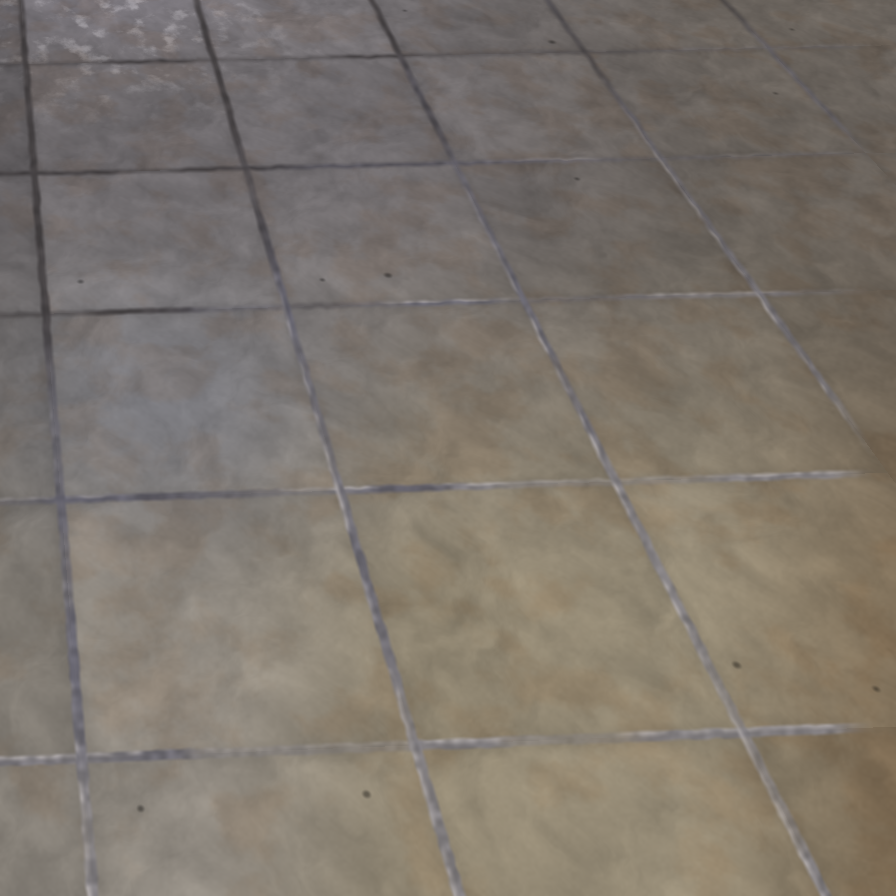
This texture is drawn by a WebGL 1 fragment shader. Its source:

```glsl
precision highp float;
uniform vec2 u_resolution;

const float HALF_GROUT = 0.0165;
const vec3 GROUT_DARK = vec3(0.26, 0.245, 0.25);
const vec3 GROUT_BLUE = vec3(0.38, 0.375, 0.42);
const vec3 GROUT_PALE = vec3(0.53, 0.515, 0.52);
const vec3 CHALK = vec3(0.65, 0.63, 0.63);

float hash(vec2 p) {
  vec3 q = fract(p.xyx * vec3(0.1031, 0.1030, 0.0973));
  q += dot(q, q.yzx + 33.33);
  return fract((q.x + q.y) * q.z);
}

float noise(vec2 p) {
  vec2 i = floor(p);
  vec2 f = fract(p);
  f = f * f * (3.0 - 2.0 * f);
  return mix(mix(hash(i), hash(i + vec2(1.0, 0.0)), f.x),
             mix(hash(i + vec2(0.0, 1.0)), hash(i + vec2(1.0)), f.x), f.y);
}

float fbm(vec2 p) {
  float sum = 0.0;
  float gain = 0.5;
  for (int i = 0; i < 5; i++) {
    sum += gain * noise(p);
    p = mat2(1.6, 1.2, -1.2, 1.6) * p + 7.3;
    gain *= 0.5;
  }
  return sum;
}

float glow(vec2 p, vec2 center, vec2 size) {
  vec2 d = (p - center) / size;
  return exp(-dot(d, d));
}

// Floor light: cool and dim far away, warm and bright nearby
vec3 floorLight(vec2 p) {
  vec3 far = mix(vec3(0.435, 0.42, 0.43), vec3(0.405, 0.38, 0.355), smoothstep(0.35, 0.9, p.x));
  vec3 near = mix(vec3(0.575, 0.55, 0.515), vec3(0.575, 0.535, 0.455), smoothstep(0.2, 0.5, p.x));
  near = mix(near, vec3(0.485, 0.425, 0.34), smoothstep(0.74, 1.05, p.x));
  vec3 color = mix(near, far, smoothstep(0.3, 0.85, p.y));
  color = mix(color, vec3(0.485, 0.49, 0.52), 0.75 * glow(p, vec2(0.18, 0.55), vec2(0.18, 0.13)));
  return mix(color, vec3(0.5, 0.485, 0.515), 0.8 * glow(p, vec2(0.12, 1.02), vec2(0.16, 0.07)));
}

// Scattered dark pits, at most one in each small cell
float specks(vec2 uv, float soft) {
  vec2 cell = floor(uv * 3.0);
  vec2 center = 0.25 + 0.5 * vec2(hash(cell + 11.0), hash(cell + 37.0));
  float radius = 0.02 + 0.025 * hash(cell + 53.0);
  float d = length(fract(uv * 3.0) - center);
  return step(0.95, hash(cell + 71.0)) * (1.0 - smoothstep(radius - soft, radius + soft, d));
}

vec3 tileColor(vec2 p, vec2 uv, float soft) {
  vec2 id = floor(uv);
  vec2 shifted = uv + 19.0 * vec2(hash(id + 3.0), hash(id + 8.0));
  float cloud = fbm(shifted * 3.0) - 0.48;
  float mottle = fbm(shifted * vec2(10.0, 9.0) + 3.0 * cloud) - 0.48;
  float stain = smoothstep(0.45, 0.7, fbm(shifted * 6.0 + 31.0));
  vec3 color = floorLight(p) * (0.965 + 0.07 * hash(id + 20.0));
  color *= 1.0 + 0.16 * cloud + 0.25 * mottle;
  color *= mix(vec3(1.0), vec3(0.97, 0.92, 0.87), 0.6 * stain);
  color *= id.x < 0.0 ? 0.88 : 1.0;
  // Soft glints on the glazed relief
  float glint = smoothstep(0.5, 0.85, fbm(shifted * vec2(13.0, 11.0) + 5.0));
  color += 0.16 * glint * glow(p, vec2(0.12, 0.98), vec2(0.18, 0.1));
  color *= 1.0 - 0.35 * specks(uv + 40.0, soft);
  // Worn tile rims
  vec2 rim = 0.5 - abs(fract(uv) - 0.5);
  return color * mix(0.96, 1.0, smoothstep(0.01, 0.06, min(rim.x, rim.y)));
}

// Coverage of a joint; offset and width are in canvas units
float joint(float offset, float halfWidth, float blur) {
  return 1.0 - smoothstep(halfWidth - blur, halfWidth + blur, abs(offset));
}

vec3 groutColor(vec2 p, float side, float seed) {
  float wear = noise(p * 11.0 + seed);
  float tone = 0.6 * p.x + 0.9 * (1.0 - p.y) + 0.35 * (wear - 0.5);
  vec3 color = mix(GROUT_DARK, GROUT_BLUE, smoothstep(0.3, 0.6, tone));
  color = mix(color, GROUT_PALE, 0.75 * smoothstep(0.6, 1.0, tone));
  float chalk = smoothstep(-0.3, 0.8, side) * smoothstep(0.4, 0.75, tone);
  float crumbs = smoothstep(0.35, 0.7, 0.5 * wear + 0.5 * noise(p * 60.0 + seed));
  color = mix(color, CHALK, 0.8 * chalk * crumbs);
  return color * (0.86 + 0.28 * noise(p * 110.0 + seed));
}

void main() {
  vec2 p = gl_FragCoord.xy / u_resolution;
  // Perspective from canvas to tile coordinates
  float depth = 1.0 - 0.5209 * p.y;
  vec2 uv = vec2(dot(p, vec2(2.4442, 0.1972)) - 0.2531,
                 dot(p, vec2(0.1034, -4.7416)) + 4.3991) / depth;
  vec2 slope = vec2(length(vec2(2.4442, 0.1972 + 0.5209 * uv.x)),
                    length(vec2(0.1034, 4.7416 - 0.5209 * uv.y))) / depth;
  float blur = 0.0022 + 0.5 / min(u_resolution.x, u_resolution.y);
  vec3 color = tileColor(p, uv, 3.0 * slope.x * blur);

  // Joints with ragged edges that fade at the right
  vec2 offset = (fract(uv + 0.5) - 0.5) / slope;
  offset += 0.002 * (vec2(noise(p * 90.0), noise(p * 90.0 + 90.0)) - 0.5);
  vec2 halfWidth = HALF_GROUT / slope;
  float fade = 1.0 - smoothstep(0.92, 0.98, p.x);
  float farFade = 1.0 - 0.65 * smoothstep(0.45, 0.75, p.x) * smoothstep(0.55, 0.8, p.y);
  float across = joint(offset.y, halfWidth.y, blur) * fade * farFade;
  across *= 0.45 + 0.55 * smoothstep(0.25, 0.55, noise(p * 12.0 + 60.0));
  float down = joint(offset.x, halfWidth.x, blur) * fade * mix(farFade, 1.0, 0.4);
  down *= 0.7 + 0.3 * smoothstep(0.2, 0.5, noise(p * 14.0 + 15.0));
  color = mix(color, groutColor(p, -offset.y / halfWidth.y, 5.0), 0.92 * across);
  color = mix(color, groutColor(p, -offset.x / halfWidth.x, 25.0), 0.92 * down);

  // Fine grain
  color += 0.014 * (noise(p * 200.0) - 0.5);
  gl_FragColor = vec4(clamp(color, 0.0, 1.0), 1.0);
}
```
